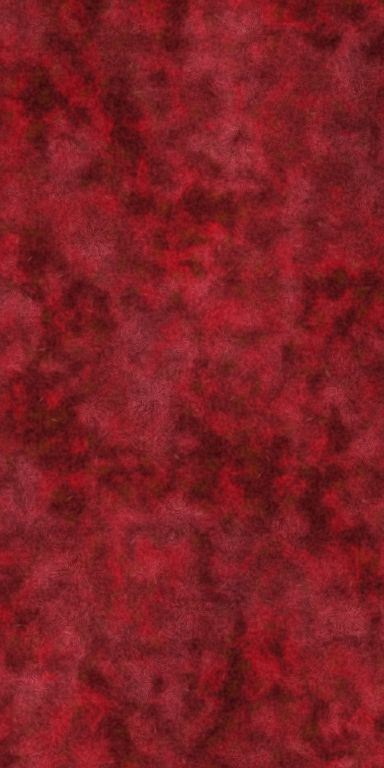
Write a Shadertoy shader that draws this texture.

```glsl
vec2 hash2(vec2 p) {
    vec3 q = fract(p.xyx * vec3(0.1031, 0.1030, 0.0973));
    q += dot(q, q.yzx + 33.33);
    return fract((q.xx + q.yz) * q.zy);
}

float corner(vec2 cell, vec2 offset) {
    float angle = 6.2832 * hash2(cell + 71.0).x;
    return dot(vec2(cos(angle), sin(angle)), offset);
}

// Gradient noise, roughly -0.7 to 0.7
float noise(vec2 p) {
    vec2 i = floor(p), f = fract(p);
    vec2 u = f * f * f * (f * (f * 6.0 - 15.0) + 10.0);
    vec2 e = vec2(1, 0);
    return mix(mix(corner(i, f), corner(i + e.xy, f - e.xy), u.x),
               mix(corner(i + e.yx, f - e.yx), corner(i + 1.0, f - 1.0), u.x), u.y);
}

float fbm(vec2 p) {
    float sum = 0.0, amp = 1.0;
    for (int i = 0; i < 4; i++) {
        sum += amp * noise(p);
        p = mat2(1.6, 1.2, -1.2, 1.6) * p + 17.0;
        amp *= 0.5;
    }
    return sum;
}

// Fuzzy flower heads: x = coverage, y = signed hair pattern
vec2 tufts(vec2 p, float seed) {
    vec2 cell = floor(p);
    vec2 result = vec2(0);
    for (int y = -1; y <= 1; y++)
    for (int x = -1; x <= 1; x++) {
        vec2 id = cell + vec2(x, y);
        vec2 rnd = hash2(id + seed);
        vec2 d = p - id - 0.2 - 0.6 * rnd;
        d.y *= 0.7 + 0.4 * rnd.x;
        float r = length(d);
        float size = 0.4 + 0.4 * rnd.y;
        float cover = smoothstep(size, 0.25 * size, r + 0.2 * noise(p * 4.0 + seed));
        cover *= 0.3 + 0.7 * hash2(id + seed + 9.0).x;
        // Short broken hairs follow the bent direction from the centre
        float bend = 1.5 * r * (rnd.x - 0.5) + 0.6 * noise(p * 5.0);
        vec2 dir = mat2(cos(bend), sin(bend), -sin(bend), cos(bend)) * d / max(r, 0.001);
        float hair = noise(dir * 9.0 + rnd * 40.0 + r * 7.0);
        hair *= smoothstep(0.02, 0.15, r);
        result = mix(result, vec2(1.0, hair), cover);
    }
    return result;
}

// Soft scattered spots or slanted petals, stretched by shape
float flecks(vec2 p, vec2 shape, float share, float seed) {
    vec2 cell = floor(p);
    float sum = 0.0;
    for (int y = -1; y <= 1; y++)
    for (int x = -1; x <= 1; x++) {
        vec2 id = cell + vec2(x, y);
        vec2 d = p - id - hash2(id + seed);
        float a = 6.2832 * hash2(id + seed + 5.0).y;
        d = mat2(cos(a), sin(a), -sin(a), cos(a)) * d;
        float keep = step(hash2(id + seed + 23.0).x, share);
        sum = max(sum, keep * smoothstep(1.0, 0.1, length(d / shape)));
    }
    return sum;
}

void mainImage(out vec4 fragColor, in vec2 fragCoord) {
    vec2 p = fragCoord / iResolution.x;
    vec2 warped = p + 0.02 * vec2(noise(p * 9.0), noise(p * 9.0 + 31.0));

    // Blurred undergrowth: crimson glow, maroon shade, olive buds
    float broad = fbm(warped * vec2(4.0, 3.2) + 3.0);
    float patches = fbm(warped * 14.0 + 50.0);
    vec3 color = mix(vec3(0.44, 0.1, 0.115), vec3(0.58, 0.065, 0.105),
                     smoothstep(-0.25, 0.45, patches + 0.3 * noise(p * 3.0 + 7.0)));
    float shade = smoothstep(0.05, 0.75, -0.8 * broad - 0.7 * patches);
    color = mix(color, vec3(0.33, 0.065, 0.075), 0.8 * shade);
    float buds = flecks(warped * 20.0, vec2(0.65, 0.5), 0.35, 11.0);
    color = mix(color, vec3(0.43, 0.165, 0.07), 0.5 * buds);

    // Pink hairy heads over a thin pink haze
    float open = smoothstep(-0.4, 0.25, broad + 0.5 * patches);
    vec2 large = tufts(warped * 7.0, 2.0);
    vec2 small = tufts(warped * 12.0 + 4.3, 90.0);
    vec3 pink = mix(vec3(0.53, 0.14, 0.165), vec3(0.585, 0.195, 0.235),
                    smoothstep(-0.3, 0.35, noise(p * 6.0 + 80.0) + 0.4 * patches));
    color = mix(color, pink, open * (0.25 + 0.6 * large.x));
    color = mix(color, pink, 0.55 * small.x * open);
    color += vec3(0.12, 0.1, 0.1) * (large.y + 0.9 * small.y) * (0.3 + 0.7 * open);

    // Soft dark hollows, mostly wider than tall
    float gaps = smoothstep(0.25, 0.75, fbm(warped * vec2(4.5, 7.5) + 120.0));
    color = mix(color, vec3(0.3, 0.055, 0.075), 0.6 * gaps);
    color *= 1.0 + 0.2 * noise(p * 2.6 + 200.0) + 0.14 * patches;

    // Pale petals, loose fibres and fine grain
    float petals = flecks(p * 17.0, vec2(0.26, 0.09), 0.1, 60.0);
    color = mix(color, vec3(0.64, 0.31, 0.32), 0.4 * petals);
    float curl = 3.0 * noise(p * 10.0 + 40.0);
    vec2 along = mat2(cos(curl), sin(curl), -sin(curl), cos(curl)) * fract(p * 0.5);
    float fibre = smoothstep(0.15, 0.55, noise(along * vec2(60.0, 190.0)));
    float grain = noise(warped * 70.0) + 1.1 * noise(p * 118.0 + 9.0);
    color += vec3(0.055, 0.043, 0.043) * grain + vec3(0.05, 0.045, 0.045) * fibre * open;

    fragColor = vec4(clamp(color, 0.0, 1.0), 1.0);
}
```
